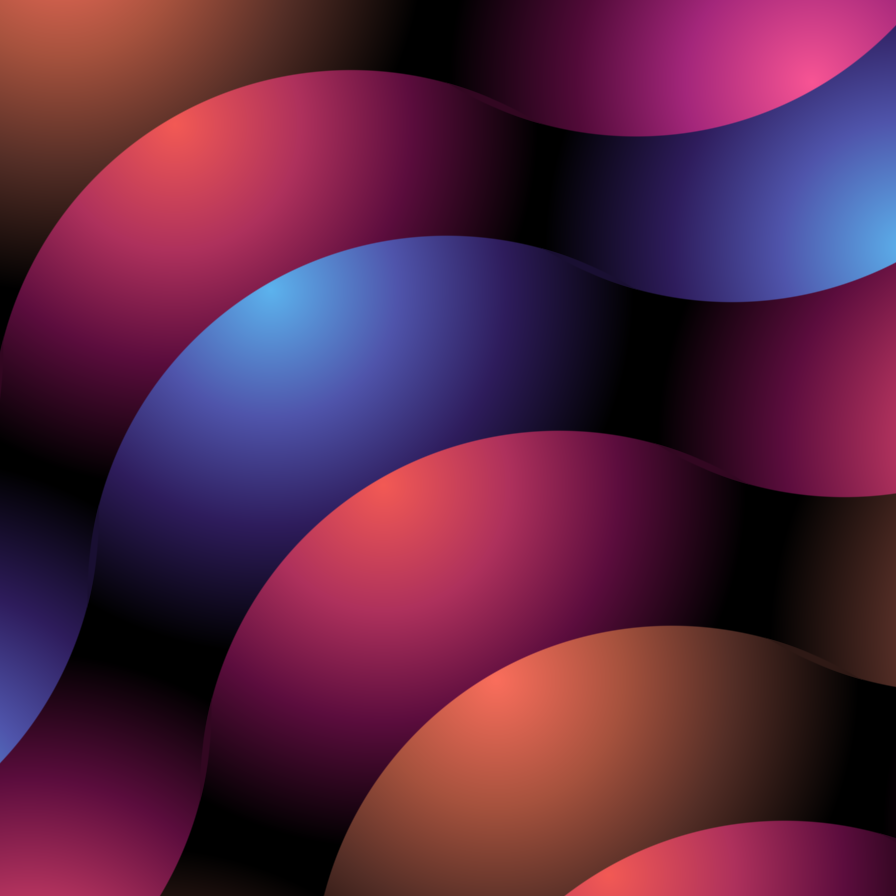
A WebGL 2 fragment shader for this background:

```glsl
#version 300 es
precision highp float;

uniform vec2 u_resolution;
out vec4 fragColor;

#define RADIUS 0.401
#define HALF_PERIOD 0.6393
#define TROUGH_RISE 0.4714
#define SPACING 0.2513
#define UPPER_SHIFT 0.0378
#define GLOW_RADIUS 0.405
#define GLOW_INSET 0.008
#define SLIVER_TONE 0.81
#define FIRST_LAYER -2
#define LAST_LAYER 3
#define CREST_ORIGIN vec2(0.4987, 0.3359)

// Palettes hold glow, middle and shade colours as columns
const mat3 RED = mat3(0.95, 0.35, 0.33, 0.68, 0.19, 0.36, 0.36, 0.05, 0.24);
const mat3 BLUE = mat3(0.36, 0.70, 0.93, 0.31, 0.33, 0.67, 0.18, 0.11, 0.36);
const mat3 COPPER = mat3(0.98, 0.43, 0.36, 0.65, 0.32, 0.24, 0.33, 0.18, 0.15);
const mat3 PINK = mat3(0.97, 0.33, 0.58, 0.64, 0.15, 0.48, 0.32, 0.04, 0.22);

mat3 crestPalette(int layer) {
  if (layer == 0) return BLUE;
  return (layer & 1) == 1 ? RED : COPPER;
}

mat3 troughPalette(int layer) {
  if (layer == -1) return PINK;
  return crestPalette(layer);
}

// Glow fading through its palette to black
vec3 ramp(mat3 palette, float t) {
  vec3 color = mix(palette[0], palette[1], clamp(t / 0.35, 0.0, 1.0));
  color = mix(color, palette[2], clamp((t - 0.35) / 0.3, 0.0, 1.0));
  return color * (1.0 - clamp((t - 0.65) / 0.35, 0.0, 1.0));
}

float layerDepth(int layer) {
  return SPACING * float(layer) + (layer < 0 ? UPPER_SHIFT : 0.0);
}

// Signed distance to a wave of alternating arcs, positive beneath it
float waveDistance(vec2 q) {
  if (q.x < 0.5 * HALF_PERIOD) return RADIUS - length(vec2(q.x, min(q.y, 0.0)));
  return length(vec2(q.x - HALF_PERIOD, max(q.y + TROUGH_RISE, 0.0))) - RADIUS;
}

// Lens where a crest circle and a trough circle overlap
float sliverDistance(vec2 q) {
  vec2 toTrough = q - vec2(HALF_PERIOD, -TROUGH_RISE);
  return RADIUS - max(length(q), length(toTrough));
}

void main() {
  float canvas = min(u_resolution.x, u_resolution.y);
  float pixel = 1.0 / canvas;
  vec2 p = gl_FragCoord.xy / canvas - CREST_ORIGIN;

  // Tilted frame: x follows the waves, y descends through the layers
  vec2 along = vec2(0.866, 0.5);
  vec2 down = vec2(0.5, -0.866);
  vec2 frame = vec2(dot(p, along), dot(p, down));
  float period = 2.0 * HALF_PERIOD;
  frame.x = abs(mod(frame.x + HALF_PERIOD, period) - HALF_PERIOD);

  vec2 crestGlow = vec2(0.0, GLOW_INSET - RADIUS);
  vec2 troughGlow = vec2(HALF_PERIOD, RADIUS - TROUGH_RISE - GLOW_INSET);
  vec3 color = vec3(0.0);

  for (int layer = FIRST_LAYER; layer <= LAST_LAYER; layer++) {
    vec2 q = frame - vec2(0.0, layerDepth(layer));
    vec2 next = frame - vec2(0.0, layerDepth(layer + 1));

    // Each band joins its own crest light to the next wave's trough light
    vec3 band = ramp(crestPalette(layer), length(q - crestGlow) / GLOW_RADIUS);
    band += ramp(troughPalette(layer + 1), length(next - troughGlow) / GLOW_RADIUS);
    color = mix(color, band, smoothstep(-pixel, pixel, waveDistance(q)));

    // Faint sliver at the turn of the wave
    float sliver = smoothstep(-pixel, pixel, sliverDistance(q));
    color = mix(color, ramp(crestPalette(layer), SLIVER_TONE), sliver);
  }

  fragColor = vec4(color, 1.0);
}
```
